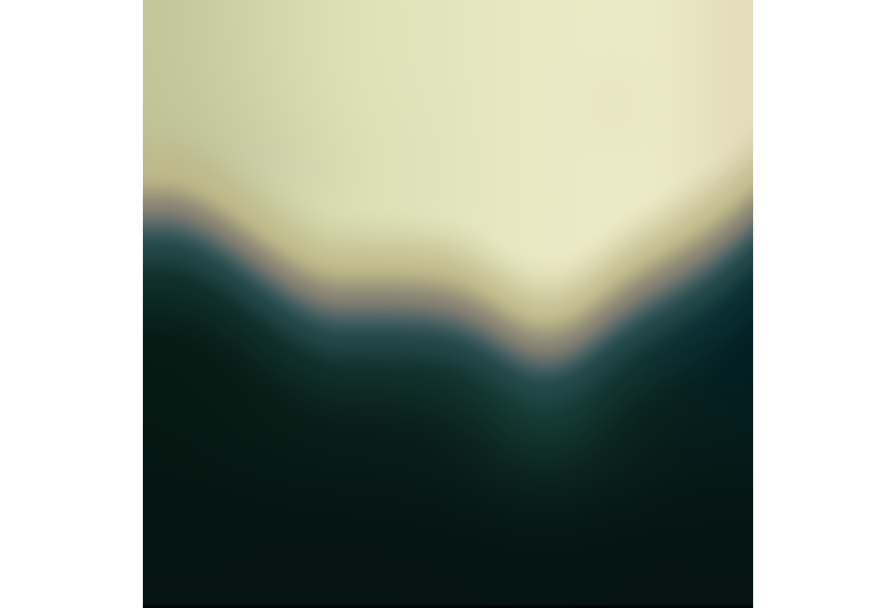
Give the GLSL for this background, as a Shadertoy shader.

```glsl
float bump(vec2 p, vec2 center, vec2 size) {
    vec2 q = (p - center) / size;
    return exp(-dot(q, q));
}

// Height of the blurred horizon: left slope, dip, right rise
float ridgeHeight(float x) {
    float dip = (x - 0.66) / 0.11;
    float rise = max(x - 0.7, 0.0) / 0.3;
    return 0.655 - 0.15 * smoothstep(0.03, 0.33, x)
         - 0.08 * exp(-dip * dip) + 0.14 * rise * rise;
}

vec3 skyColor(vec2 p) {
    vec3 sky = mix(vec3(0.76, 0.77, 0.60), vec3(0.87, 0.89, 0.72), smoothstep(-0.05, 0.42, p.x));
    sky = mix(sky, vec3(0.925, 0.915, 0.775), smoothstep(0.35, 0.75, p.x));
    sky = mix(sky, vec3(0.89, 0.865, 0.735), smoothstep(0.82, 1.0, p.x));
    // Faint mottling and a dimmer band toward the left
    sky -= vec3(0.012, 0.015, 0.005) * bump(p, vec2(0.77, 0.83), vec2(0.06));
    sky -= vec3(0.025, 0.025, 0.02) * bump(p, vec2(0.15, 0.72), vec2(0.25, 0.12));
    return sky;
}

vec3 groundColor(vec2 p, float depth) {
    vec3 ground = mix(vec3(0.07, 0.20, 0.185), vec3(0.045, 0.135, 0.11), smoothstep(0.09, 0.23, depth));
    ground = mix(ground, vec3(0.018, 0.08, 0.068), smoothstep(0.42, 0.08, p.y));
    // Green glow below the dip, dark left side and blue right side
    ground += vec3(0.025, 0.06, 0.05) * bump(p, vec2(0.66, 0.30), vec2(0.13, 0.13));
    ground -= vec3(0.02, 0.035, 0.035) * bump(p, vec2(0.0, 0.38), vec2(0.25, 0.16));
    ground += vec3(-0.035, -0.015, 0.025) * bump(p, vec2(1.02, 0.43), vec2(0.18, 0.18));
    return max(ground, 0.0);
}

void mainImage(out vec4 fragColor, in vec2 fragCoord) {
    vec2 p = (fragCoord - 0.5 * iResolution.xy) / iResolution.y + 0.5;
    float pixel = 1.0 / iResolution.y;
    float d = p.y - ridgeHeight(p.x);

    // Ground melts through teal, mauve and ochre into the sky
    vec3 color = groundColor(p, -d);
    color = mix(color, vec3(0.14, 0.285, 0.29), smoothstep(-0.12, -0.055, d));
    color = mix(color, vec3(0.27, 0.375, 0.385), smoothstep(-0.065, -0.025, d));
    color = mix(color, vec3(0.50, 0.485, 0.445), smoothstep(-0.04, 0.003, d));
    color = mix(color, vec3(0.74, 0.715, 0.53), smoothstep(-0.012, 0.062, d));
    color = mix(color, skyColor(p), smoothstep(0.025, 0.16, d));

    // Dark lower rim and white side margins
    color *= mix(0.3, 1.0, smoothstep(0.002, 0.007, p.y));
    float panel = smoothstep(-0.5 * pixel, 0.5 * pixel, 0.502 - abs(p.x - 0.5));
    fragColor = vec4(mix(vec3(1.0), color, panel), 1.0);
}
```
